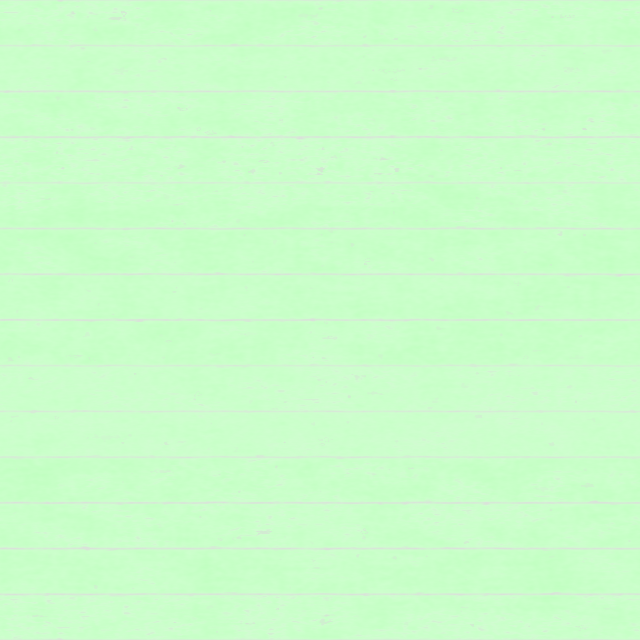
Write a WebGL 1 fragment shader that draws this texture.

```glsl
precision highp float;

uniform vec2 u_resolution;

#define PLANKS 14.0
#define SEAM_WIDTH 0.0025
#define GRAIN 0.012
#define WEAR 0.45
#define SPECK_DENSITY 0.38
#define PAINT vec3(0.793, 1.000, 0.793)
#define DEEP_PAINT vec3(0.762, 1.000, 0.762)
#define PALE_PAINT vec3(0.822, 0.986, 0.822)
#define BARE_WOOD vec3(0.835, 0.885, 0.835)
#define SEAM_COLOR vec3(0.855, 0.885, 0.855)

vec3 hash3(vec2 p, float seed) {
    vec3 q = fract((p.xyx + seed * vec3(7.13, 3.71, 5.37)) * vec3(0.1031, 0.1030, 0.0973));
    q += dot(q, q.yzx + 33.33);
    return fract((q.xxy + q.yzz) * q.zyx);
}

float cornerSlope(vec2 cell, vec2 offset, vec2 cells, float seed) {
    float angle = 6.28318 * hash3(mod(cell, cells), seed).x;
    return dot(vec2(cos(angle), sin(angle)), offset);
}

// Gradient noise that wraps over the canvas
float noise(vec2 uv, vec2 cells, float seed) {
    vec2 p = uv * cells;
    vec2 i = floor(p);
    vec2 f = p - i;
    vec2 w = f * f * f * (f * (f * 6.0 - 15.0) + 10.0);
    vec2 e = vec2(1.0, 0.0);
    float low = mix(cornerSlope(i, f, cells, seed),
                    cornerSlope(i + e, f - e, cells, seed), w.x);
    float high = mix(cornerSlope(i + e.yx, f - e.yx, cells, seed),
                     cornerSlope(i + 1.0, f - 1.0, cells, seed), w.x);
    return mix(low, high, w.y);
}

// Edge softened over a given width, and never less than a pixel
float coverage(float dist, float softness, float pixel) {
    float soft = max(pixel, softness);
    return 1.0 - smoothstep(-0.5 * soft, 0.5 * soft, dist);
}

// Chips and short scratches, one candidate per grid cell
float specks(vec2 uv, vec2 cells, float stretch, float seed, float pixel) {
    vec2 p = uv * cells;
    vec2 cell = floor(p);
    vec3 place = hash3(cell, seed);
    vec3 form = hash3(cell, seed + 19.0);
    vec2 d = (fract(p) - mix(vec2(0.25), vec2(0.75), place.xy)) / cells;
    float size = mix(0.0007, 0.0032, form.x * form.x);
    d.x /= mix(1.0, stretch, form.y);
    float ragged = noise(uv, vec2(150.0, 260.0), seed) * size * 2.0;
    float dist = length(d) - size + ragged;
    if (form.z > 0.82) dist = abs(dist) - 0.0005;
    float present = step(place.z, SPECK_DENSITY);
    return present * coverage(dist, 0.002, pixel) * mix(0.2, 1.0, form.z);
}

void main() {
    vec2 uv = gl_FragCoord.xy / u_resolution;
    float pixel = 1.0 / min(u_resolution.x, u_resolution.y);
    float plank = floor(uv.y * PLANKS);
    vec3 plankRandom = hash3(vec2(plank, 4.0), 11.0);

    // Even paint with faint brushed patches
    float broad = noise(uv, vec2(5.0, 7.0), 31.0);
    float patches = noise(uv, vec2(11.0, 28.0), plank);
    float streaks = noise(uv, vec2(24.0, 112.0), plank + 20.0);
    float mottle = noise(uv, vec2(76.0, 130.0), 37.0);
    float fibres = noise(uv, vec2(110.0, 340.0), 41.0);
    float bands = noise(uv, vec2(38.0, 14.0), plank + 50.0);
    float tone = (plankRandom.x - 0.5) * 0.7 + broad * 0.5 + patches * 0.7;
    tone += streaks * 0.45 + bands * 0.4 + mottle * 0.35;
    vec3 color = mix(PAINT, DEEP_PAINT, clamp(-tone, 0.0, 1.0));
    color = mix(color, PALE_PAINT, clamp(tone * 0.6, 0.0, 1.0));
    color.rb += GRAIN * (0.7 * fibres + 0.7 * mottle);

    // Broken film of wear, gathered on some planks
    float worn = smoothstep(-0.1, 0.55, patches + 0.4 * broad + 0.7 * (plankRandom.y - 0.5));
    float scrape = noise(uv, vec2(58.0, 230.0), 63.0) + 0.5 * fibres + 0.4 * mottle;
    color = mix(color, PALE_PAINT, 0.85 * worn * smoothstep(-0.1, 0.4, scrape));
    color = mix(color, BARE_WOOD, WEAR * worn * smoothstep(0.34, 0.7, scrape));

    // Scattered chips: round small ones, then long ones
    for (int i = 0; i < 3; i++) {
        float layer = float(i);
        vec2 cells = vec2(17.0 - 4.0 * layer, 28.0 - 7.0 * layer);
        float chip = specks(uv, cells, 1.6 + 2.4 * layer, 71.0 + 13.0 * layer, pixel);
        color = mix(color, BARE_WOOD, chip * mix(0.5, 0.95, worn));
    }

    // Seams with uneven strength, soft chipped edges and a pale margin
    float seam = mod(floor(uv.y * PLANKS + 0.5), PLANKS);
    float seamRandom = hash3(vec2(seam, 9.0), 23.0).x;
    float wobble = 0.0014 * noise(uv, vec2(19.0, 14.0), 83.0);
    float seamDistance = abs(fract(uv.y * PLANKS + 0.5) - 0.5 + wobble * PLANKS) / PLANKS;
    float chipping = smoothstep(0.2, 0.6, noise(uv, vec2(48.0, 140.0), 91.0));
    float halfWidth = 0.5 * SEAM_WIDTH * (mix(0.8, 1.1, seamRandom) + 1.6 * chipping);
    float fade = 0.8 + 0.6 * noise(uv, vec2(26.0, 14.0), seam + 97.0);
    fade += 0.4 * noise(uv, vec2(110.0, 14.0), seam + 113.0);
    float line = coverage(seamDistance - halfWidth, 0.0028, pixel);
    float halo = 1.0 - smoothstep(0.0, 0.006, seamDistance);
    color = mix(color, PALE_PAINT, 0.5 * halo);
    color = mix(color, SEAM_COLOR, line * clamp(fade * mix(0.55, 1.15, seamRandom), 0.0, 1.0));

    gl_FragColor = vec4(clamp(color, 0.0, 1.0), 1.0);
}
```
